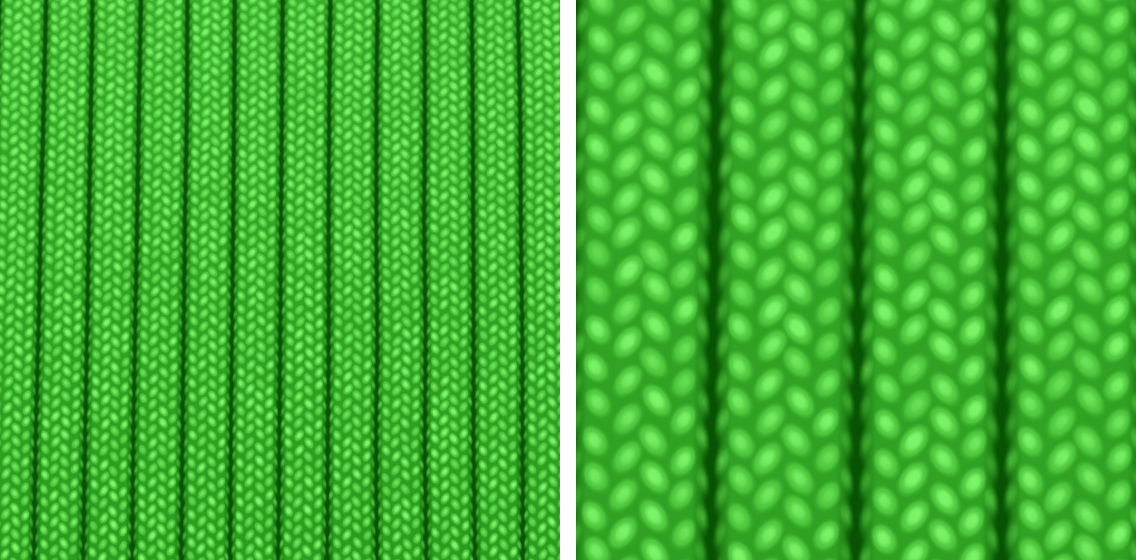
Left, the full canvas; right, a detail of the centre.
A three.js fragment shader for this texture:

```glsl
varying vec2 vUv;

float hash(vec2 p) {
  vec3 q = fract(p.xyx * vec3(0.1031, 0.1030, 0.0973));
  q += dot(q, q.yzx + 33.33);
  return fract((q.x + q.y) * q.z);
}

float noise(vec2 p) {
  vec2 i = floor(p), f = fract(p);
  f = f * f * (3.0 - 2.0 * f);
  return mix(mix(hash(i), hash(i + vec2(1.0, 0.0)), f.x),
             mix(hash(i + vec2(0.0, 1.0)), hash(i + vec2(1.0, 1.0)), f.x), f.y);
}

// Brightest of the slanted, staggered stitches around p
float braid(vec2 p, float cord) {
  float height = 0.0;
  for (int i = -1; i <= 1; i++) {
    float column = floor(p.x) + float(i);
    float odd = mod(column, 2.0);
    float row0 = floor(p.y - 0.5 * odd);
    for (int j = -1; j <= 1; j++) {
      float row = row0 + float(j);
      vec2 id = vec2(column + cord * 9.0, row);
      vec2 jitter = 0.14 * (vec2(hash(id + 41.0), hash(id + 83.0)) - 0.5);
      vec2 d = p - vec2(column + 0.5, row + 0.5 + 0.5 * odd) - jitter;
      d.y *= 1.3;
      vec2 slant = normalize(vec2(1.0 - 2.0 * odd, 1.35));
      float along = dot(d, slant);
      float across = d.x * slant.y - d.y * slant.x;
      float stitch = 1.0 - smoothstep(0.15, 1.25, length(vec2(along / 0.66, across / 0.44)));
      stitch *= (0.86 + 0.3 * along) * mix(0.82, 1.15, hash(id));
      height = max(height, stitch);
    }
  }
  return height;
}

void main() {
  // Cords fan out slightly towards the bottom
  float x = vUv.x + 0.003 * (noise(vec2(vUv.x * 11.0, vUv.y * 5.0)) - 0.5);
  float c = (x - mix(0.060, 0.082, vUv.y)) / mix(0.0875, 0.0844, vUv.y);
  float cord = floor(c);
  float u = fract(c);

  // Wrap the braid around each cord; rows tighten towards the top
  float side = 2.0 * u - 1.0;
  float wrapped = mix(side, asin(clamp(side, -1.0, 1.0)) / 1.5708, 0.55);
  float rows = 40.5 * vUv.y + 5.3 * vUv.y * vUv.y + hash(vec2(cord + 5.0, 17.0));
  float weave = braid(vec2(3.0 + 3.0 * wrapped, rows + 0.18 * side * side), cord);

  // Stitch colours
  vec3 gapGreen = vec3(0.17, 0.61, 0.12);
  vec3 cordGreen = vec3(0.31, 0.785, 0.245);
  vec3 shineGreen = vec3(0.50, 0.97, 0.43);
  float light = weave + 0.10 * (vUv.y - 0.5) - 0.10 * side * side
              + 0.08 * (noise(vUv * vec2(24.0, 18.0)) - 0.5) + 0.03;
  vec3 color = mix(gapGreen, cordGreen, smoothstep(0.0, 0.48, light));
  color = mix(color, shineGreen, smoothstep(0.45, 1.0, light));
  color = mix(color, vec3(0.36, 0.84, 0.29), 0.25 * vUv.y);

  // Dark seams with edges notched by the stitches
  float edge = min(u, 1.0 - u) + mix(0.05, 0.02, vUv.y) * (weave - 0.45);
  color = mix(vec3(0.11, 0.48, 0.07), color, smoothstep(0.03, 0.13, edge));
  color = mix(vec3(0.03, 0.32, 0.01), color, smoothstep(0.008, 0.065, edge));

  gl_FragColor = vec4(color, 1.0);
}
```
